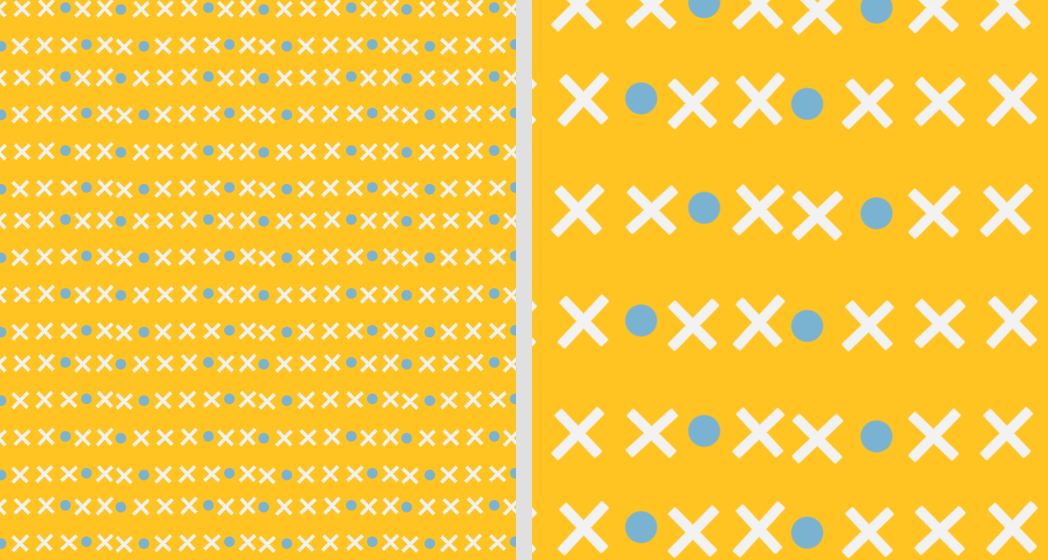
Left, the full canvas; right, a detail of the centre.
Reproduce this pattern procedurally as a Shadertoy shader.

```glsl
const float VIEW_HEIGHT = 768.0;  // design units down the canvas
const float TILE = 196.0;         // side of the square repeat
const int ROWS = 4;
const int SLOTS = 7;

const vec3 YELLOW = vec3(1.0, 0.77, 0.13);
const vec3 WHITE = vec3(0.95);
const vec3 BLUE = vec3(0.48, 0.70, 0.82);

// Row heights within a tile, measured downward
const float ROW_Y[ROWS] = float[](10.5, 61.0, 105.0, 155.0);

// Uneven slot positions for the two alternating rows
const vec2 EVEN_ROW[SLOTS] = vec2[](
    vec2(-2.6, 2.5), vec2(30.4, 1.5), vec2(63.3, 0.5), vec2(89.8, 0.0),
    vec2(113.7, 2.0), vec2(143.6, 1.0), vec2(165.7, 2.5));
const vec2 ODD_ROW[SLOTS] = vec2[](
    vec2(27.9, 2.0), vec2(60.8, 1.2), vec2(94.7, 0.9), vec2(118.6, 0.0),
    vec2(143.4, 1.0), vec2(170.4, 3.5), vec2(197.4, 2.5));

// Offset to the nearest repeat of a point
vec2 wrapOffset(vec2 offset, float period) {
    return mod(offset + 0.5 * period, period) - 0.5 * period;
}

// Layered sines, roughly -1 to 1
float wobble(float seed) {
    return 0.6 * sin(seed * 2.3) + 0.4 * sin(seed * 5.7 + 1.0);
}

float strokeDistance(vec2 p, float angle, vec2 halfSize, float corner) {
    vec2 along = vec2(cos(angle), sin(angle));
    vec2 local = vec2(dot(p, along), dot(p, vec2(-along.y, along.x)));
    vec2 q = abs(local) - halfSize + corner;
    return length(max(q, 0.0)) + min(max(q.x, q.y), 0.0) - corner;
}

// Two hand-drawn strokes with slightly different lengths and tilts
float crossDistance(vec2 p, float seed) {
    float rising = strokeDistance(p, radians(-45.0 + 3.0 * wobble(seed)),
                                  vec2(14.8 + 0.7 * wobble(seed + 4.0), 2.4), 0.8);
    vec2 shift = vec2(0.6 * wobble(seed + 9.0), 0.4 * wobble(seed + 13.0));
    float falling = strokeDistance(p - shift, radians(46.0 + 3.0 * wobble(seed + 17.0)),
                                   vec2(13.8 + 0.6 * wobble(seed + 21.0), 2.4), 0.8);
    return min(rising, falling);
}

float coverage(float dist, float softness) {
    return 1.0 - smoothstep(-softness, softness, dist);
}

void mainImage(out vec4 fragColor, in vec2 fragCoord) {
    float unitsPerPixel = VIEW_HEIGHT / iResolution.y;
    vec2 p = vec2(fragCoord.x, iResolution.y - fragCoord.y) * unitsPerPixel;

    float crosses = TILE;
    float dots = TILE;
    for (int row = 0; row < ROWS; row++) {
        bool odd = row % 2 == 1;
        for (int slot = 0; slot < SLOTS; slot++) {
            vec2 center = odd ? ODD_ROW[slot] : EVEN_ROW[slot];
            vec2 offset = wrapOffset(p - center - vec2(0.0, ROW_Y[row]), TILE);
            // Each row runs three crosses, dot, two crosses, dot
            if (slot == 3 || slot == 6) {
                dots = min(dots, length(offset) - 7.3);
            } else {
                float seed = float(slot) + (odd ? 7.0 : 0.0);
                crosses = min(crosses, crossDistance(offset, seed));
            }
        }
    }

    float softness = 0.7 * unitsPerPixel + 0.2;
    vec3 color = mix(YELLOW, WHITE, coverage(crosses, softness));
    color = mix(color, BLUE, coverage(dots, softness));
    fragColor = vec4(color, 1.0);
}
```
